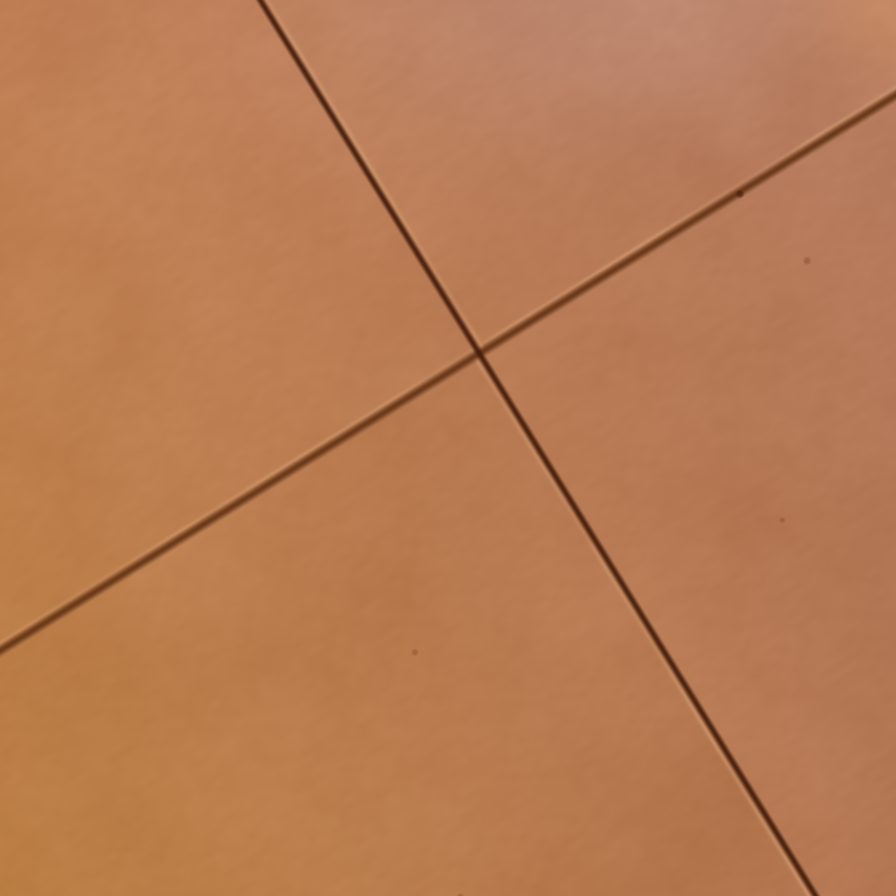
A Shadertoy shader for this texture:

```glsl
// Terracotta floor tiles laid at a slant, with one crossing of two thin joints in view.
// A rotated square grid gives the joints; corner tints, a pale sheen and layered
// value noise shade the clay, and hashed cells scatter small specks.

const vec2  CROSSING     = vec2(0.535, 0.6055); // where the joints meet
const float TILT         = 0.555;               // grid rotation in radians
const float TILE_SIZE    = 1.0;
const vec2  JOINT_HALF   = vec2(0.0031, 0.0040); // steep joint, shallow joint
const vec2  JOINT_SOFT   = vec2(0.0024, 0.0034); // edge softness of each
const vec3  STEEP_COLOR   = vec3(0.25, 0.10, 0.03);
const vec3  SHALLOW_COLOR = vec3(0.40, 0.21, 0.09);
const vec3  RIM_COLOR     = vec3(0.82, 0.62, 0.45);
const vec3  SPECK_COLOR   = vec3(0.50, 0.28, 0.17);
const vec3  CLAY_BOTTOM_LEFT  = vec3(0.740, 0.500, 0.270);
const vec3  CLAY_BOTTOM_RIGHT = vec3(0.705, 0.465, 0.325);
const vec3  CLAY_TOP_LEFT     = vec3(0.755, 0.500, 0.335);
const vec3  CLAY_TOP_RIGHT    = vec3(0.705, 0.470, 0.355);
const vec3  SHEEN_COLOR  = vec3(0.73, 0.54, 0.47);
const vec2  SHEEN_CENTER = vec2(0.68, 1.02);
const vec3  GLOW_COLOR   = vec3(0.80, 0.56, 0.40);
const float MOTTLE       = 0.075;
const float GRAIN        = 0.014;
const float TILE_VARIATION = 0.012;
const float SPECK_CELLS  = 7.0;
const float SPECK_CHANCE = 0.10;
const vec2  CHIP         = vec2(0.341, -0.002); // nick beside the shallow joint
const float CHIP_RADIUS  = 0.0045;

float hash(vec2 p) {
    vec3 q = fract(vec3(p.xyx) * 0.1031);
    q += dot(q, q.yzx + 33.33);
    return fract((q.x + q.y) * q.z);
}

float noise(vec2 p) {
    vec2 cell = floor(p), f = fract(p);
    f = f * f * (3.0 - 2.0 * f);
    return mix(mix(hash(cell), hash(cell + vec2(1, 0)), f.x),
               mix(hash(cell + vec2(0, 1)), hash(cell + vec2(1, 1)), f.x), f.y);
}

float fbm(vec2 p) {
    float sum = 0.0, weight = 0.5;
    for (int i = 0; i < 4; i++) {
        sum += weight * noise(p);
        p = mat2(0.8, 0.6, -0.6, 0.8) * p * 2.03 + 17.0;
        weight *= 0.5;
    }
    return sum / 0.9375;
}

// Broad colour drift across the floor plus reflected light near the top
vec3 clayTint(vec2 uv) {
    vec3 tint = mix(mix(CLAY_BOTTOM_LEFT, CLAY_BOTTOM_RIGHT, uv.x),
                    mix(CLAY_TOP_LEFT, CLAY_TOP_RIGHT, uv.x), uv.y);
    vec2 s = (uv - SHEEN_CENTER) / vec2(0.30, 0.17);
    tint = mix(tint, SHEEN_COLOR, 0.60 * exp(-dot(s, s)));
    vec2 g = (uv - 1.0) / 0.09;
    return mix(tint, GLOW_COLOR, 0.7 * exp(-dot(g, g)));
}

// Sparse round specks, one candidate per cell
float specks(vec2 p, float pixel) {
    vec2 cell = floor(p * SPECK_CELLS);
    vec2 center = 0.2 + 0.6 * vec2(hash(cell + 31.0), hash(cell + 57.0));
    float radius = mix(0.0015, 0.0035, hash(cell + 83.0));
    float d = length(p - (cell + center) / SPECK_CELLS);
    return step(hash(cell + 9.0), SPECK_CHANCE)
         * (1.0 - smoothstep(radius - 0.001, radius + 0.002 + pixel, d));
}

void mainImage(out vec4 fragColor, in vec2 fragCoord) {
    vec2 uv = fragCoord / iResolution.xy;
    float pixel = 1.0 / min(iResolution.x, iResolution.y);

    // Floor coordinates: x across the steep joint, y across the shallow one
    vec2 axis = vec2(cos(TILT), sin(TILT));
    vec2 d = uv - CROSSING;
    vec2 p = vec2(dot(d, axis), dot(d, vec2(-axis.y, axis.x)));
    vec2 tile = floor(p / TILE_SIZE);
    vec2 joint = (fract(p / TILE_SIZE + 0.5) - 0.5) * TILE_SIZE;

    // Clay surface: cloudy mottling, fine grain and a slight shift per tile
    vec2 local = p + 13.0 * tile + 40.0;
    float cloud = 0.6 * fbm(local * 5.0) + 0.4 * fbm(local * 13.0 + 7.0) - 0.5;
    float grain = noise(local * vec2(70.0, 130.0)) - 0.5;
    float shift = hash(tile + 20.0) - 0.5;
    vec3 color = clayTint(uv);
    color += MOTTLE * cloud * vec3(0.85, 1.0, 1.1);
    color += GRAIN * grain + TILE_VARIATION * shift;
    color = mix(color, SPECK_COLOR, 0.45 * specks(p + 20.0, pixel));

    // Worn pale rims: the steep joint's rim changes side at the crossing
    float side = p.y < 0.0 ? -1.0 : 1.0;
    vec2 rimDistance = vec2(joint.x * side, joint.y) - JOINT_HALF - 0.0035;
    vec2 rim = exp(-rimDistance * rimDistance / (0.0025 * 0.0025));
    vec2 wear = vec2(noise(vec2(p.y * 18.0, 3.0)), noise(vec2(p.x * 18.0, 8.0)));
    rim *= mix(vec2(0.20), vec2(0.60), wear);
    color = mix(color, RIM_COLOR, max(rim.x, rim.y));

    // Recessed joints, uneven in depth along their length
    vec2 soft = JOINT_SOFT + 0.5 * pixel;
    vec2 groove = 1.0 - smoothstep(JOINT_HALF - soft, JOINT_HALF + soft, abs(joint));
    groove *= mix(vec2(0.88, 0.78), vec2(1.0), wear.yx);
    color = mix(color, SHALLOW_COLOR, groove.y);
    float chip = 1.0 - smoothstep(0.4, 1.3, length(p - CHIP) / CHIP_RADIUS);
    color = mix(color, STEEP_COLOR, max(groove.x, 0.6 * chip));

    fragColor = vec4(clamp(color, 0.0, 1.0), 1.0);
}
```
